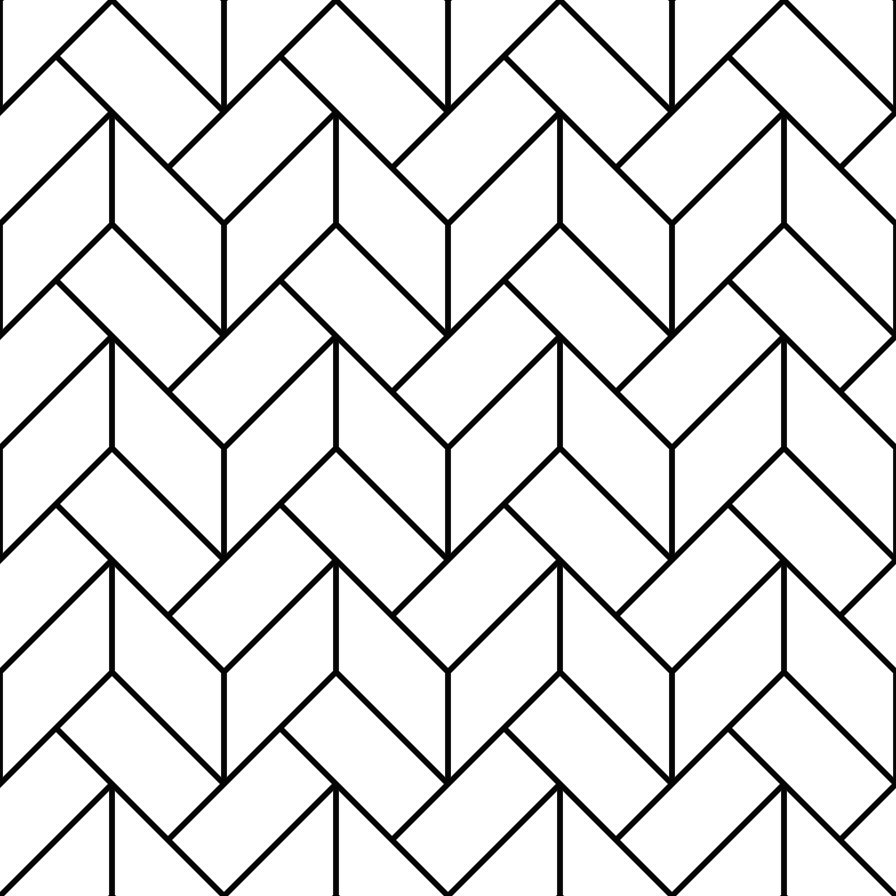
Write a WebGL 1 fragment shader that draws this pattern.

```glsl
precision highp float;

uniform vec2 u_resolution;

const float REPEATS = 4.0;
const float LINE_WIDTH = 0.026; // in units of one cell
const vec3 PAPER = vec3(1.0);
const vec3 INK = vec3(0.02);

// Offset from a centre to its nearest copy on the unit lattice
vec2 wrapOffset(vec2 p, vec2 centre) {
  return fract(p - centre + 0.5) - 0.5;
}

// Distance to a repeated segment running from centre - arm to centre + arm
float segmentDistance(vec2 p, vec2 centre, vec2 arm) {
  vec2 offset = wrapOffset(p, centre);
  float along = clamp(dot(offset, arm) / dot(arm, arm), -1.0, 1.0);
  return length(offset - arm * along);
}

// Distance to the nearest joint between the planks of one cell
float jointDistance(vec2 p) {
  vec2 rising = vec2(0.25, 0.25);
  vec2 falling = vec2(0.25, -0.25);
  vec2 upright = vec2(0.0, 0.25);

  // Short and long diagonals
  float d = segmentDistance(p, vec2(0.75, 0.75), falling);
  d = min(d, segmentDistance(p, vec2(0.625, 0.375), falling * 1.5));
  d = min(d, segmentDistance(p, vec2(0.25, 0.25), rising));
  d = min(d, segmentDistance(p, vec2(0.125, 0.625), rising * 1.5));

  // Staggered verticals
  d = min(d, segmentDistance(p, vec2(0.0, 0.75), upright));
  return min(d, segmentDistance(p, vec2(0.5, 0.25), upright));
}

// Coverage of a stroke with smoothed edges
float strokeMask(float d, float width, float softness) {
  return 1.0 - smoothstep(-softness, softness, d - 0.5 * width);
}

void main() {
  vec2 cell = gl_FragCoord.xy / u_resolution * REPEATS;
  float pixel = REPEATS / min(u_resolution.x, u_resolution.y);
  float ink = strokeMask(jointDistance(cell), LINE_WIDTH, 0.75 * pixel);
  gl_FragColor = vec4(mix(PAPER, INK, ink), 1.0);
}
```
